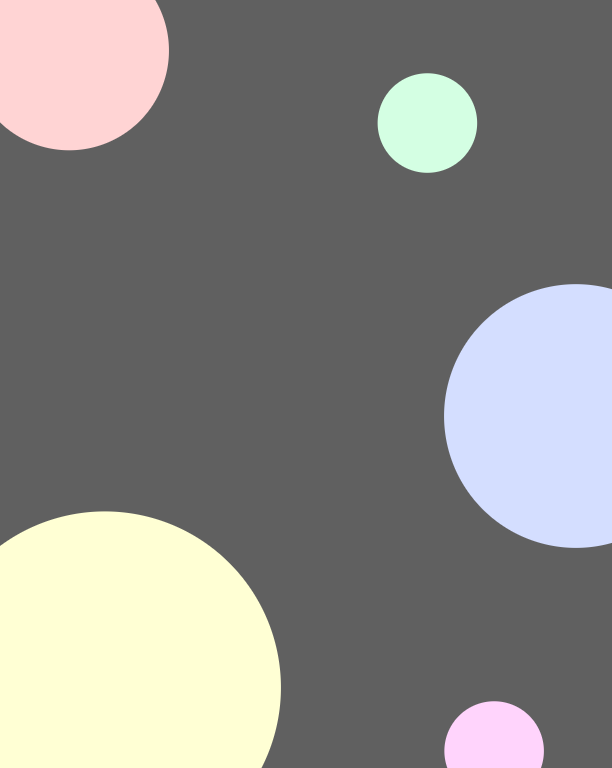
A Shadertoy shader for this background:

```glsl
// Five flat pastel discs on a plain dark grey ground, some cut by the canvas edge.
// Each disc is a signed distance function, blended over the ground in a loop
// with an edge about one pixel wide. Lengths are in canvas heights.

#define GROUND_COLOR vec3(0.378)
#define EDGE_PIXELS 1.0
#define DISC_COUNT 5

// Centre (xy) and radius (z) of each disc
const vec3 DISCS[DISC_COUNT] = vec3[DISC_COUNT](
    vec3(0.0901, 0.9342, 0.1299),
    vec3(0.5565, 0.8398, 0.0648),
    vec3(0.7499, 0.4583, 0.1717),
    vec3(0.1365, 0.1048, 0.2293),
    vec3(0.6434, 0.0221, 0.0648)
);

// Rose, mint, periwinkle, cream and pink
const vec3 DISC_COLORS[DISC_COUNT] = vec3[DISC_COUNT](
    vec3(1.00, 0.83, 0.83),
    vec3(0.83, 1.00, 0.89),
    vec3(0.83, 0.87, 1.00),
    vec3(1.00, 1.00, 0.83),
    vec3(1.00, 0.83, 0.99)
);

float discDistance(vec2 point, vec3 disc) {
    return length(point - disc.xy) - disc.z;
}

void mainImage(out vec4 fragColor, in vec2 fragCoord) {
    vec2 point = fragCoord / iResolution.y;
    float edgeWidth = EDGE_PIXELS / iResolution.y;
    vec3 color = GROUND_COLOR;

    // Lay the discs over the ground
    for (int i = 0; i < DISC_COUNT; i++) {
        float coverage = clamp(0.5 - discDistance(point, DISCS[i]) / edgeWidth, 0.0, 1.0);
        color = mix(color, DISC_COLORS[i], coverage);
    }

    fragColor = vec4(color, 1.0);
}
```
